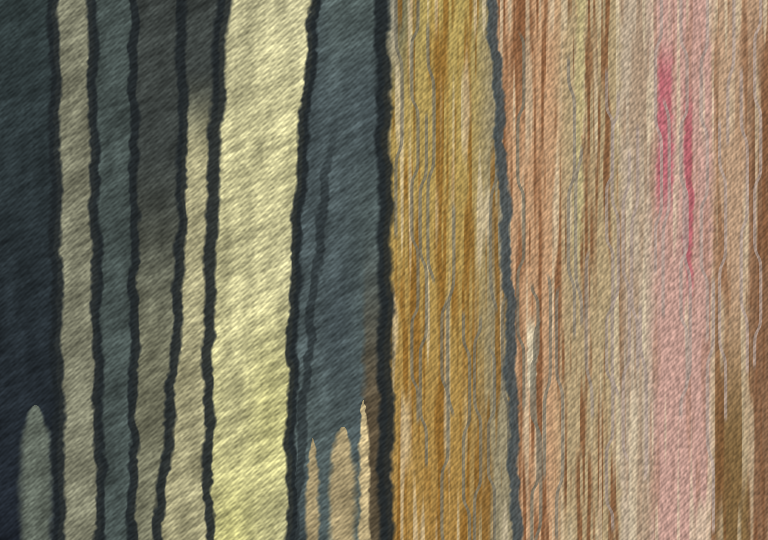
Write a WebGL 2 fragment shader that draws this texture.

```glsl
#version 300 es
precision highp float;
// Weathered paint on canvas: slate and cream trunks, then ochre, peach and pink.
// Colour bands are layered left to right along bent edges, then streaked,
// outlined, dripped over and lit by a relief of cellular ridges and weave.
uniform vec2 u_resolution;
out vec4 fragColor;

float hash(vec2 p) {
  vec3 q = fract(p.xyx * vec3(.1031, .103, .0973));
  q += dot(q, q.yzx + 33.33);
  return fract((q.x + q.y) * q.z);
}

float noise(vec2 p) {
  vec2 i = floor(p), f = fract(p);
  f = f * f * (3. - 2. * f);
  return mix(mix(hash(i), hash(i + vec2(1, 0)), f.x),
             mix(hash(i + vec2(0, 1)), hash(i + 1.), f.x), f.y);
}

// Distance to the nearest scattered cell centre
float cells(vec2 p) {
  vec2 i = floor(p);
  float d = 2.;
  for (int k = 0; k < 9; k++) {
    vec2 c = i + vec2(k % 3 - 1, k / 3 - 1);
    d = min(d, length(c + vec2(hash(c), hash(c + 57.)) - p));
  }
  return d;
}

// Curve from top to bottom with a layered sine wobble
float edge(float y, float top, float bend, float bottom) {
  float x = mix(mix(bottom, bend, y), mix(bend, top, y), y);
  return x + .0016 * sin(y * 31. + top * 90.) + .001 * sin(y * 73. + top * 40.);
}

float past(float x, float e, float soft) { return smoothstep(e - soft, e + soft, x); }
float stripe(float x, float c, float w) { return 1. - smoothstep(w * .6, w * 1.3, abs(x - c)); }

// Round-topped column rising from the bottom
float tongue(float x, float y, float c, float w, float top) {
  return stripe(x, c, w * sqrt(clamp((top - y) * 12., .001, 1.))) * step(y, top);
}

const mat2 slant = mat2(.88, -.47, .47, .88);

float relief(vec2 p, float right) {
  float ridges = mix(cells(slant * p * vec2(38, 120)), cells(p * vec2(120, 65)), right);
  return ridges + .22 * sin(p.x * 750.) * sin(p.y * 750.);
}

void main() {
  vec2 uv = gl_FragCoord.xy / u_resolution;
  vec2 p = uv * vec2(1.422, 1);
  float y = uv.y;
  float x = uv.x + .004 * (noise(p * vec2(60, 45)) - .5) + .003 * (noise(p * 130.) - .5);
  float right = past(x, .508, .006);

  // Edges of the trunks
  float e1 = edge(y, .07, .073, .077);
  float e2 = edge(y, .119, .125, .132);
  float e3 = edge(y, .173, .177, .172);
  float e4 = edge(y, .234, .248, .203);
  float e5 = edge(y, .291, .266, .272);
  float e6 = edge(y, .412, .374, .38);
  float e7 = edge(y, .497, .503, .502);
  float e8 = edge(y, .641, .664, .672);

  // Left bands
  vec3 col = mix(vec3(.12, .14, .17), vec3(.19, .23, .23), y);
  col = mix(col, vec3(.37, .4, .36), tongue(x, y, .047, .021, .25));
  col = mix(col, vec3(.49, .49, .41), past(x, e1, .002));
  col = mix(col, vec3(.27, .31, .3), past(x, e2, .002));
  vec3 shade = vec3(.23, .25, .24);
  col = mix(col, mix(vec3(.44, .44, .36), shade, smoothstep(.3, .75, y)), past(x, e3, .002));
  col = mix(col, mix(vec3(.64, .62, .48), shade, smoothstep(.7, .88, y)), past(x, e4, .002));
  vec3 cream = mix(vec3(.75, .73, .57), vec3(.72, .71, .4), .6 * noise(p * vec2(14, 4)) * (1. - y));
  col = mix(col, cream, past(x, e5, .002));
  col = mix(col, mix(vec3(.26, .3, .31), vec3(.34, .39, .38), noise(p * vec2(16, 5))), past(x, e6, .002));
  col = mix(col, vec3(.36, .28, .18), .7 * stripe(x, .487, .014) * smoothstep(.6, .2, y));
  vec3 sand = vec3(.62, .56, .42);
  col = mix(col, sand, tongue(x, y, .407, .008, .19));
  col = mix(col, sand, tongue(x, y, .446, .017, .21));
  col = mix(col, sand * 1.2, tongue(x, y, .474, .007, .26));
  float scumble = .28 * noise(slant * p * vec2(18, 85)) + .24 * noise(p * vec2(50, 14));
  col *= mix(.76 + scumble, 1., right);

  // Right bands
  vec3 ochre = mix(vec3(.64, .5, .27), vec3(.69, .61, .36), y);
  ochre = mix(ochre, shade * 1.4, smoothstep(.75, 1., y) * smoothstep(.56, .5, x));
  ochre = mix(ochre, vec3(.58, .54, .43), past(x, .625, .025));
  col = mix(col, ochre, past(x, e7, .003));
  col = mix(col, vec3(.74, .59, .45), past(x, e8, .002));
  col = mix(col, vec3(.68, .6, .46), past(x, .729, .014));
  col = mix(col, vec3(.72, .65, .56), past(x, .807, .006));
  col = mix(col, vec3(.75, .6, .55), past(x, .85, .012));
  vec3 tan_ = mix(vec3(.49, .39, .25), vec3(.71, .59, .48), smoothstep(.15, .5, y));
  col = mix(col, tan_, past(x, .928, .006));
  col = mix(col, vec3(.52, .39, .29), past(x, .976, .007) * smoothstep(1.1, .7, y));

  // Long brown, pale and crimson streaks
  float rust = smoothstep(.46, .74, .5 * noise(p * vec2(65, 2.5)) + .5 * noise(p * vec2(210, 9)));
  rust *= right * mix(.75, .22, past(x, .807, .01) - .5 * past(x, .93, .01));
  vec3 brown = mix(vec3(.52, .36, .15), vec3(.46, .29, .18), past(x, e8, .01));
  col = mix(col, brown, max(rust, .75 * stripe(x, .682, .012) * smoothstep(.65, .95, y)));
  float pale = .6 * right * smoothstep(.62, .85, noise(p * vec2(125, 5) + 31.));
  pale = max(pale, stripe(x, .692, .006) * stripe(y, .34, .07));
  col = mix(col, vec3(.82, .76, .64), pale);
  col = mix(col, vec3(.74, .69, .5), .8 * stripe(x, .745 + .012 * y, .006) * past(y, .52, .1));
  float crimson = max(stripe(x, .866, .01) * stripe(y, .76, .14), stripe(x, .896, .006) * stripe(y, .64, .18));
  col = mix(col, vec3(.69, .29, .37), .6 * crimson);

  // Thin drips that fall straight, then jog aside
  vec3 drip = mix(vec3(.47, .45, .39), vec3(.67, .6, .56), past(x, .76, .08));
  for (float k = 0.; k < 34.; k++) {
    float seed = hash(vec2(k, 3)), top = .35 + .8 * hash(vec2(k, 9));
    float c = .515 + .014 * (k + seed) + .004 * tanh(4. * sin(y * (13. + 14. * seed) + k * 2.4));
    float run = past(y, top - .3 - .6 * seed, .01) * (1. - past(y, top, .01));
    col = mix(col, drip, .8 * run * stripe(uv.x, c, .0022));
  }

  // Dark contours and the branch in the slate band
  float ink = max(stripe(x, e1, .008), stripe(x, e2, .007));
  ink = max(ink, max(stripe(x, e3, .006), stripe(x, e4, .007)));
  ink = max(ink, max(stripe(x, e5, .006 + .004 * y), stripe(x, e6, .007)));
  ink = max(ink, stripe(x, e7, .01));
  ink = max(ink, .65 * stripe(x, edge(y, .455, .405, .383), .006) * smoothstep(.85, .6, y));
  col = mix(col, vec3(.13, .15, .16), .9 * ink);
  col = mix(col, vec3(.27, .3, .31), .9 * stripe(x, e8, .007));

  // Raking light over ridges and weave
  float slope = relief(p, right) - relief(p + vec2(.0022, -.0022), right);
  col *= 1. + .3 * slope + .18 * (noise(p * vec2(190, 150)) - .5);
  fragColor = vec4(col, 1);
}
```
